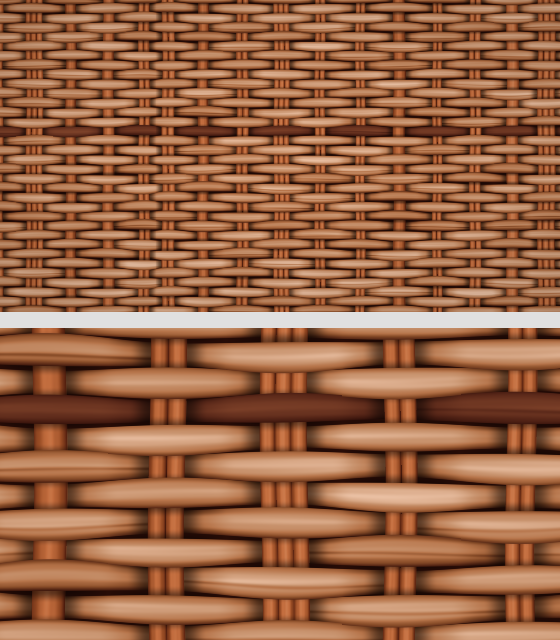
Top, the full canvas; bottom, a detail of the centre.
A WebGL 1 fragment shader for this texture:

```glsl
precision highp float;
// Woven wicker: 33 rows of cane passing over and under 15 bundled upright stakes.
uniform vec2 u_resolution;

const float PI = 3.14159265;
const float ROWS = 33.0;
const float STAKES_ACROSS = 15.27;
const float DARK_ROW = 14.0;
const vec3 GAP_COLOR = vec3(0.15, 0.045, 0.025);

float hash(vec2 p) {
  return fract(sin(dot(p, vec2(41.3, 289.1))) * 4375.85);
}

// Cane palette from deep shadow (0) to highlight (1).
vec3 caneRamp(float t) {
  float s = clamp(t, 0.0, 1.0) * 5.0;
  vec3 c = mix(vec3(0.19, 0.06, 0.03), vec3(0.36, 0.17, 0.09), clamp(s, 0.0, 1.0));
  c = mix(c, vec3(0.53, 0.30, 0.16), clamp(s - 1.0, 0.0, 1.0));
  c = mix(c, vec3(0.69, 0.44, 0.28), clamp(s - 2.0, 0.0, 1.0));
  c = mix(c, vec3(0.76, 0.56, 0.42), clamp(s - 3.0, 0.0, 1.0));
  return mix(c, vec3(0.88, 0.72, 0.61), clamp(s - 4.0, 0.0, 1.0));
}

// Fibres made of layered sines, stretched along the cane.
float fibres(float along, float across, float seed) {
  float bend = 1.5 * sin(along * 1.7 + seed * 9.0);
  return 0.6 * sin(across * 8.0 + seed * 40.0 + bend)
       + 0.4 * sin(across * 14.0 + along * 0.9 + seed * 70.0);
}

// Uneven stake spacing: a tight pair left of the middle, then slow recovery.
float stakeCenter(float k) {
  float squeeze = smoothstep(3.0, 4.0, k) * (1.0 - smoothstep(4.0, 11.5, k));
  return k - 0.38 * squeeze + 0.1 * (hash(vec2(k, 3.7)) - 0.5);
}

float stakeHalfWidth(float k) {
  float wide = 1.0 - step(0.5, mod(k, 7.0));
  return mix(0.13, 0.18, hash(vec2(k, 8.2))) + 0.065 * wide;
}

float nearestRow(float y, float parity) {
  return 2.0 * floor((y - parity) * 0.5 + 0.5) + parity;
}

// One horizontal cane; lift is 1 in front of a stake and 0 behind one.
vec4 strand(vec2 p, float row, float stake, float lift, float pixel) {
  float seed = hash(vec2(stake, row));
  float girth = hash(vec2(row, stake + 31.0));
  float center = row + (seed - 0.5) * 0.24 * lift + 0.06 * sin(p.x * 1.1 + row * 0.6);
  float halfWidth = mix(0.40, 0.555, lift) * mix(0.91, 1.05, girth);
  float n = (p.y - center) / halfWidth;

  float tone = 0.26 + 0.56 * (1.0 - n * n) - 0.09 * n;
  tone += 0.17 * (seed - 0.5) + 0.12 * (hash(vec2(row, 5.0)) - 0.5);
  tone += 0.035 * fibres(p.x, n, seed) + 0.03 * sin(p.x * 2.3 + seed * 30.0);
  tone *= mix(0.72, 1.04, smoothstep(0.0, 0.65, lift));

  // Some canes are split lengthwise.
  float crack = (n - (girth - 0.5) * 0.6 - 0.1 * sin(p.x * 1.3 + seed * 20.0)) / 0.13;
  tone -= 0.22 * step(0.74, girth) * exp(-crack * crack);

  float dark = 1.0 - step(0.5, abs(row - DARK_ROW));
  vec3 color = caneRamp(tone * mix(1.0, 0.42, dark));
  color *= mix(vec3(1.0), vec3(0.92, 0.85, 1.0), dark);
  float edge = (abs(n) - 1.0) * halfWidth;
  return vec4(color, 1.0 - smoothstep(-pixel, pixel, edge));
}

// An upright bundle of rounded rods; dx is the distance from its middle.
vec4 stakeBundle(float dx, float y, float k, float halfWidth, float pixel) {
  float rods = halfWidth > 0.19 ? 3.0 : 1.0 + step(0.3, hash(vec2(k, 12.4)));
  float across = (dx / halfWidth * 0.5 + 0.5) * rods;
  float n = fract(across) * 2.0 - 1.0;
  float seed = hash(vec2(floor(across), k));
  float tone = 0.18 + 0.46 * (1.0 - n * n) + 0.12 * (seed - 0.5) - 0.05 * n;
  tone += 0.04 * fibres(y * 0.3, n, seed);
  vec3 color = caneRamp(tone) * vec3(1.07, 0.94, 0.84);
  return vec4(color, 1.0 - smoothstep(-pixel, pixel, abs(dx) - halfWidth));
}

void main() {
  vec2 uv = gl_FragCoord.xy / u_resolution;
  vec2 p = vec2(uv.x * STAKES_ACROSS - 0.934, (1.0 - uv.y) * ROWS + 0.11);
  vec2 pixel = 0.6 * vec2(STAKES_ACROSS, ROWS) / u_resolution;

  // Find the stakes on either side, then the nearer of the two.
  float left = -1.0;
  for (int i = 0; i < 16; i++) {
    if (stakeCenter(float(i)) <= p.x) left = float(i);
  }
  float xLeft = stakeCenter(left);
  float span = stakeCenter(left + 1.0) - xLeft;
  float u = (p.x - xLeft) / span;
  float side = step(0.5, u);
  float near = left + side;
  float far = left + 1.0 - side;
  float lift = 0.5 + 0.5 * cos(PI * min(u, 1.0 - u));
  float parity = mod(near + 1.0, 2.0);
  float overRow = nearestRow(p.y, parity);
  float underRow = nearestRow(p.y, 1.0 - parity);

  // Layers from back to front: gap, rear canes, stake, front canes.
  float dx = p.x - stakeCenter(near) + 0.015 * sin(p.y * 0.45 + near * 2.0);
  float halfWidth = stakeHalfWidth(near);
  vec4 rear = strand(p, underRow, far, 1.0 - lift, pixel.y);
  rear.rgb *= mix(0.5, 1.0, smoothstep(0.0, 0.2, abs(dx) - halfWidth));
  vec3 color = mix(GAP_COLOR, rear.rgb, rear.a);
  vec4 bundle = stakeBundle(dx, p.y, near, halfWidth, pixel.x);
  color = mix(color, bundle.rgb, bundle.a);
  float clearance = abs(p.y - overRow) - 0.5;
  float shade = mix(0.5, 1.0, smoothstep(-0.1, 0.32, clearance));
  color *= mix(1.0, shade, 2.0 * lift - 1.0);
  vec4 front = strand(p, overRow, near, lift, pixel.y);
  color = mix(color, front.rgb, front.a);

  // Soft falloff toward the corners.
  vec2 q = uv - 0.5;
  gl_FragColor = vec4(color * (1.04 - 0.3 * dot(q, q)), 1.0);
}
```
